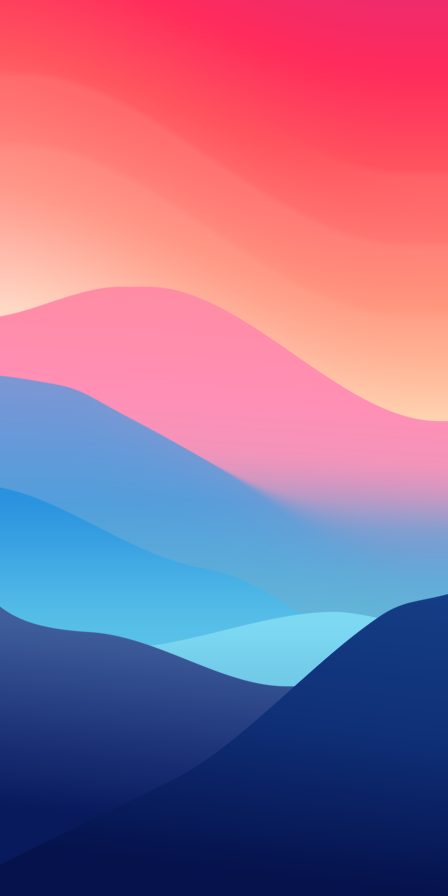
This background is drawn by a Shadertoy shader. Its source:

```glsl
#define VEIL_COUNT 3
#define VEIL_TOP 0.003
#define VEIL_SPACING 0.080
#define VEIL_DROP 0.190
#define VEIL_FADE 0.045
#define VEIL_LIGHT 0.11
#define SKY_TILT 0.14
#define HAZE_WIDTH 0.045
#define CREST_GLOW 0.035

// Smooth step from 0 to 1 scaled to a height change
float slope(float start, float end, float change, float x) {
    return change * smoothstep(start, end, x);
}

// Three colours placed at three depths
vec3 ramp(vec3 a, vec3 b, vec3 c, vec3 stops, float t) {
    vec3 upper = mix(a, b, clamp((t - stops.x) / (stops.y - stops.x), 0.0, 1.0));
    return mix(upper, c, clamp((t - stops.y) / (stops.z - stops.y), 0.0, 1.0));
}

// Ridge heights, measured from the bottom
float pinkRidge(float x) {
    return 0.6445 + slope(-0.05, 0.27, 0.0355, x) - slope(0.33, 0.98, 0.15, x);
}

float violetRidge(float x) {
    return 0.5815 - slope(-0.04, 0.96, 0.19, x) + 0.005 * exp(-pow((x - 0.17) / 0.07, 2.0));
}

float azureRidge(float x) {
    return 0.459 - slope(-0.06, 0.5, 0.095, x) - slope(0.45, 0.82, 0.075, x);
}

float cyanRidge(float x) {
    return 0.276 + slope(0.25, 0.75, 0.0412, x) - slope(0.74, 1.0, 0.02, x);
}

float indigoRidge(float x) {
    return 0.292 + 0.031 * exp(-x / 0.08) - slope(0.2, 0.64, 0.058, x);
}

float navyRidge(float x) {
    return 0.035 + 0.245 * x + slope(0.38, 0.92, 0.073, x) - slope(0.85, 1.05, 0.019, x);
}

// Tilted red-to-peach sky with translucent veils
vec3 skyColor(float x, float depth) {
    float t = depth - slope(-0.1, 0.9, SKY_TILT, x);
    vec3 crimson = ramp(vec3(0.94, 0.17, 0.42), vec3(1.0, 0.17, 0.36),
                        vec3(1.0, 0.33, 0.37), vec3(-0.14, -0.06, 0.05), t);
    vec3 peach = ramp(vec3(1.0, 0.33, 0.37), vec3(1.0, 0.58, 0.51),
                      vec3(1.0, 0.85, 0.75), vec3(0.05, 0.20, 0.34), t);
    vec3 color = t < 0.05 ? crimson : peach;
    color.b -= 0.07 * (x - 0.4) * smoothstep(0.05, 0.3, t);
    for (int i = 0; i < VEIL_COUNT; i++) {
        float crest = VEIL_TOP + VEIL_SPACING * float(i) + slope(0.05, 0.9, VEIL_DROP, x);
        float below = depth - crest;
        float veil = smoothstep(-0.006, 0.006, below) * exp(-max(below, 0.0) / VEIL_FADE);
        float side = i == 0 ? smoothstep(0.5, 1.0, x) : 1.0;
        color = mix(color, vec3(1.0, 0.80, 0.72), VEIL_LIGHT * veil * side);
    }
    return color;
}

// Cover the scene below a ridge
void paint(inout vec3 color, vec3 layer, float below, float softness) {
    color = mix(color, layer, smoothstep(-softness, softness, below));
}

void mainImage(out vec4 fragColor, in vec2 fragCoord) {
    vec2 uv = fragCoord / iResolution.xy;
    float x = uv.x, y = uv.y, depth = 1.0 - y;
    float edge = 0.9 / iResolution.y;
    vec3 color = skyColor(x, depth);

    // Pink hill dissolving into lilac haze
    float hazeDepth = depth + 0.03 * (1.0 - x);
    vec3 pink = ramp(vec3(1.0, 0.55, 0.64), vec3(1.0, 0.56, 0.71),
                     vec3(0.95, 0.58, 0.73), vec3(0.34, 0.46, 0.53), hazeDepth);
    pink = mix(pink, vec3(0.48, 0.63, 0.82), smoothstep(0.51, 0.62, hazeDepth));
    paint(color, pink, pinkRidge(x) - y, edge);

    // Violet-blue slope, losing its edge to the right
    float violetBelow = violetRidge(x) - y;
    vec3 violet = ramp(vec3(0.47, 0.58, 0.84), vec3(0.32, 0.62, 0.86),
                       vec3(0.38, 0.71, 0.85), vec3(0.42, 0.56, 0.68), depth);
    violet = mix(violet, vec3(0.50, 0.60, 0.82), 0.6 * exp(-max(violetBelow, 0.0) / CREST_GLOW));
    paint(color, violet, violetBelow, edge + slope(0.45, 0.95, HAZE_WIDTH, x));

    // Azure slope and pale cyan hill
    vec3 azure = mix(vec3(0.15, 0.56, 0.87), vec3(0.35, 0.76, 0.91), smoothstep(0.52, 0.73, depth));
    paint(color, azure, azureRidge(x) - y, edge);
    vec3 cyan = mix(vec3(0.49, 0.85, 0.95), vec3(0.44, 0.79, 0.91), smoothstep(0.69, 0.77, depth));
    paint(color, cyan, cyanRidge(x) - y, edge);

    // Misty indigo ridge
    vec3 indigo = ramp(vec3(0.25, 0.37, 0.61), vec3(0.13, 0.22, 0.49),
                       vec3(0.03, 0.10, 0.36), vec3(0.69, 0.80, 0.90), depth - 0.05 * x);
    paint(color, indigo, indigoRidge(x) - y, edge);

    // Dark foreground hill
    vec3 navy = ramp(vec3(0.08, 0.24, 0.52), vec3(0.06, 0.19, 0.47),
                     vec3(0.02, 0.07, 0.30), vec3(0.67, 0.82, 1.0), depth + 0.06 * (1.0 - x));
    paint(color, navy, navyRidge(x) - y, edge);

    fragColor = vec4(color, 1.0);
}
```
